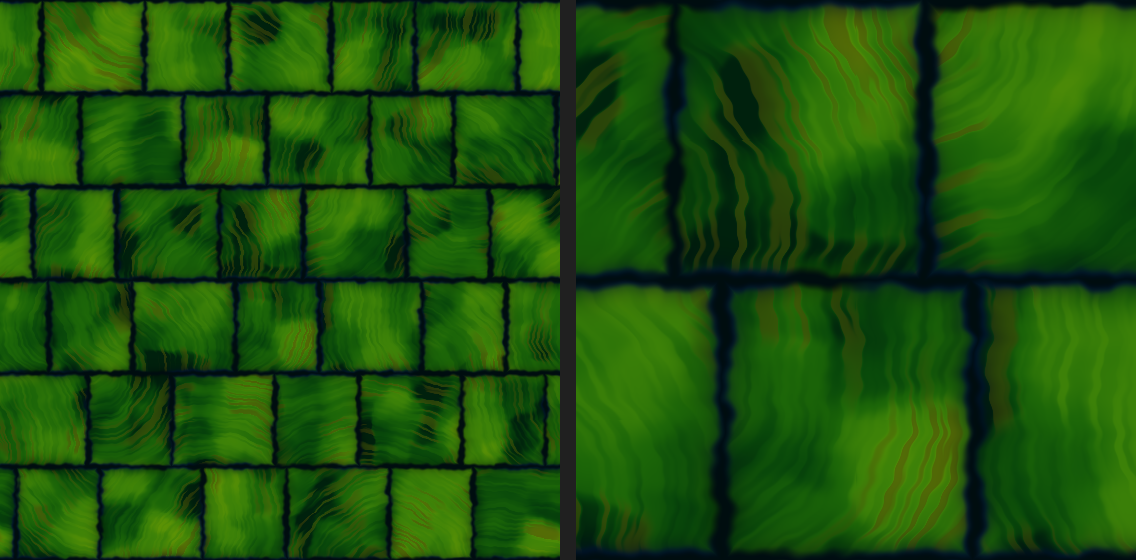
Left, the full canvas; right, a detail of the centre.
This texture is drawn by a WebGL 2 fragment shader. Its source:

```glsl
#version 300 es
precision highp float;

uniform vec2 u_resolution;
out vec4 outColor;

const float TAU = 6.283185;
const float ROWS = 6.0;
const float PAIRS = 3.0;            // one wide and one narrow stone per pair
const float WIDE_SHARE = 0.551;     // width of the wide stone within a pair
const float ROW_SHIFT[6] = float[6](0.535, 0.922, 0.711, 0.625, 0.430, 0.223);
const float JOINT_HALF = 0.0029;
const float JOINT_SOFT = 0.0042;
const float BEAD_SIZE = 0.0035;
const float WOBBLE = 0.0012;
const float BLOTCH_SCALE = 13.0;
const vec2 STREAK_SCALE = vec2(240.0, 13.0);   // across, along
const vec3 SHADOW = vec3(0.00, 0.13, 0.05);
const vec3 DEEP   = vec3(0.03, 0.28, 0.04);
const vec3 LEAF   = vec3(0.11, 0.40, 0.03);
const vec3 BRIGHT = vec3(0.24, 0.51, 0.03);
const vec3 LIME   = vec3(0.37, 0.58, 0.02);
const vec3 RUST   = vec3(0.30, 0.27, 0.03);
const vec3 GROUT  = vec3(0.00, 0.05, 0.06);
const vec3 BLUE   = vec3(0.00, 0.09, 0.27);

vec2 hash2(vec2 p) {
    vec3 h = fract(p.xyx * vec3(0.1031, 0.1030, 0.0973));
    h += dot(h, h.yzx + 33.33);
    return fract((h.xx + h.yz) * h.zy);
}

// Smooth cellular noise: random tones blended around jittered points
float cellNoise(vec2 p) {
    vec2 cell = floor(p);
    float sum = 0.0, total = 0.0;
    for (int j = -1; j <= 1; j++)
    for (int i = -1; i <= 1; i++) {
        vec2 c = cell + vec2(i, j);
        vec2 d = c + 0.2 + 0.6 * hash2(c) - p;
        float w = exp(-4.5 * dot(d, d));
        sum += w * hash2(c + 71.7).x;
        total += w;
    }
    return smoothstep(0.12, 0.88, sum / total);
}

// Layered sines with whole frequencies, so the wobble tiles
float ripple(float t, float phase) {
    t *= TAU;
    return sin(19.0 * t + phase) + 0.7 * sin(37.0 * t + 2.3 * phase)
         + 0.5 * sin(71.0 * t + 4.1 * phase);
}

vec3 stoneColor(float t) {
    vec3 c = mix(SHADOW, DEEP, smoothstep(0.0, 0.25, t));
    c = mix(c, LEAF, smoothstep(0.2, 0.48, t));
    c = mix(c, BRIGHT, smoothstep(0.45, 0.75, t));
    return mix(c, LIME, smoothstep(0.73, 1.0, t));
}

void main() {
    vec2 p = gl_FragCoord.xy / u_resolution;

    // Uneven joints
    vec2 q = p + WOBBLE * vec2(ripple(p.y, 6.0 * floor(p.x * 6.0)),
                               0.6 * ripple(p.x, 4.0 * floor(p.y * ROWS + 0.5)));

    // Staggered rows of alternating wide and narrow stones
    float y = q.y * ROWS;
    float row = mod(floor(y), ROWS);
    float v = fract(y);
    float x = q.x * PAIRS - ROW_SHIFT[int(row)];
    float u = fract(x);
    bool wide = u < WIDE_SHARE;
    float middle = wide ? 0.5 * WIDE_SHARE : 0.5 + 0.5 * WIDE_SHARE;
    vec2 id = vec2(2.0 * mod(floor(x), PAIRS) + (wide ? 0.0 : 1.0), row);
    vec2 local = vec2((u - middle) / PAIRS, (v - 0.5) / ROWS);
    float edgeX = min(min(u, 1.0 - u), abs(u - WIDE_SHARE)) / PAIRS;
    float edgeY = min(v, 1.0 - v) / ROWS;
    float edge = min(edgeX, edgeY);

    // Soft blotches, different on every stone
    vec2 seed = id * vec2(17.0, 23.0) + 9.0;
    vec2 rnd = hash2(seed);
    float blotch = cellNoise(local * BLOTCH_SCALE + seed);
    float detail = cellNoise(local * BLOTCH_SCALE * 2.1 + seed + 140.0);
    float tone = 0.22 + 0.48 * blotch + 0.16 * detail + 0.06 * (rnd.x - 0.5);

    // Brushed arcs around a random centre outside each stone
    float turn = TAU * rnd.y;
    vec2 dir = vec2(cos(turn), sin(turn));
    vec2 arm = local + dir * (0.13 + 0.16 * rnd.x);
    float radius = length(arm);
    float along = atan(dot(arm, vec2(-dir.y, dir.x)), dot(arm, dir)) * radius;
    radius += 0.004 * sin(along * 38.0 + turn) + 0.002 * sin(along * 83.0 + radius * 50.0);
    vec2 brush = vec2(radius, along) * STREAK_SCALE;
    float streak = cellNoise(brush + seed * 3.0);
    float broad = cellNoise(brush * vec2(0.3, 0.6) + seed * 5.0);
    float wear = cellNoise(local * 17.0 + seed + 310.0);
    tone += (streak - 0.5) * mix(0.07, 0.18, wear) + (broad - 0.5) * 0.08;
    tone -= 0.25 * smoothstep(0.65, 1.0, wear) * (1.0 - blotch);
    vec3 color = stoneColor(clamp(tone, 0.0, 1.0));
    float rust = smoothstep(0.55, 0.9, streak) * smoothstep(0.35, 0.9, wear);
    color = mix(color, RUST, 0.5 * rust);

    // Dark beaded joints with a blue rim
    float bead = cellNoise(p * 60.0 + 5.0);
    float tint = cellNoise(p * 24.0 + 90.0);
    float halfWidth = JOINT_HALF + BEAD_SIZE * (bead - 0.4) * (edgeX < edgeY ? 1.0 : 0.8);
    float gap = edge - halfWidth;
    color *= 1.0 - 0.35 * exp(-max(gap, 0.0) / 0.008);
    color = mix(color, BLUE, 0.55 * tint * exp(-max(gap, 0.0) / 0.0035));
    vec3 joint = mix(GROUT, BLUE, 0.55 * tint * smoothstep(-0.004, 0.003, gap));
    color = mix(joint, color, smoothstep(-0.5 * JOINT_SOFT, JOINT_SOFT, gap));

    outColor = vec4(color, 1.0);
}
```
